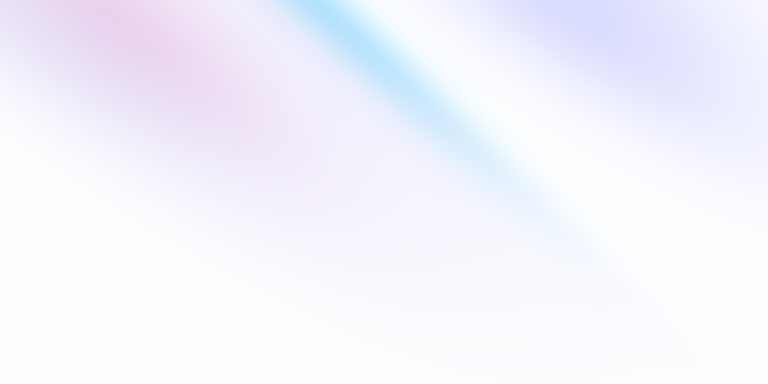
Give the GLSL for this background, as a Shadertoy shader.

```glsl
const vec3 PAPER = vec3(0.998, 0.998, 1.0);

// Light each beam removes from the paper, per channel
const vec3 CYAN_LOSS       = vec3(0.250, 0.055, 0.000);
const vec3 VEIL_LOSS       = vec3(0.052, 0.062, 0.008);
const vec3 PINK_LOSS       = vec3(0.018, 0.105, 0.050);
const vec3 LILAC_LOSS      = vec3(0.074, 0.092, 0.024);
const vec3 PERIWINKLE_LOSS = vec3(0.145, 0.138, 0.004);

float gaussian(float x, float width) {
    float t = x / width;
    return exp(-t * t);
}

// Soft beam descending to the right at the given angle.
// widths: falloff below (x) and above (y) the axis; reach: falloff along it.
float beam(vec2 p, vec2 origin, float angle, vec2 widths, float reach) {
    vec2 axis = vec2(cos(angle), -sin(angle));
    vec2 offset = p - origin;
    float along = dot(offset, axis);
    float across = dot(offset, vec2(-axis.y, axis.x));
    float width = across < 0.0 ? widths.x : widths.y;
    return gaussian(across, width) * gaussian(along, reach);
}

vec3 absorb(vec3 color, vec3 loss, float amount) {
    return color * (1.0 - loss * amount);
}

void mainImage(out vec4 fragColor, in vec2 fragCoord) {
    // Canvas height is one unit
    vec2 p = fragCoord / iResolution.y;

    // Warm fan in the upper left
    float lilac = beam(p, vec2(0.10, 0.93), 0.62, vec2(0.18, 0.20), 0.75);
    float pink = beam(p, vec2(0.27, 1.00), 0.68, vec2(0.13, 0.15), 0.50);

    // Narrow bright ray and the pale veil below it
    float veil = beam(p, vec2(0.80, 1.00), 0.75, vec2(0.42, 0.06), 0.95);
    float cyan = beam(p, vec2(0.82, 1.00), 0.75, vec2(0.075, 0.068), 0.62);

    // Wide glow in the upper right
    float periwinkle = beam(p, vec2(1.46, 1.00), 0.60, vec2(0.18, 0.29), 0.62);

    vec3 color = PAPER;
    color = absorb(color, LILAC_LOSS, lilac);
    color = absorb(color, PINK_LOSS, pink);
    color = absorb(color, VEIL_LOSS, veil);
    color = absorb(color, CYAN_LOSS, cyan);
    color = absorb(color, PERIWINKLE_LOSS, periwinkle);

    fragColor = vec4(color, 1.0);
}
```
